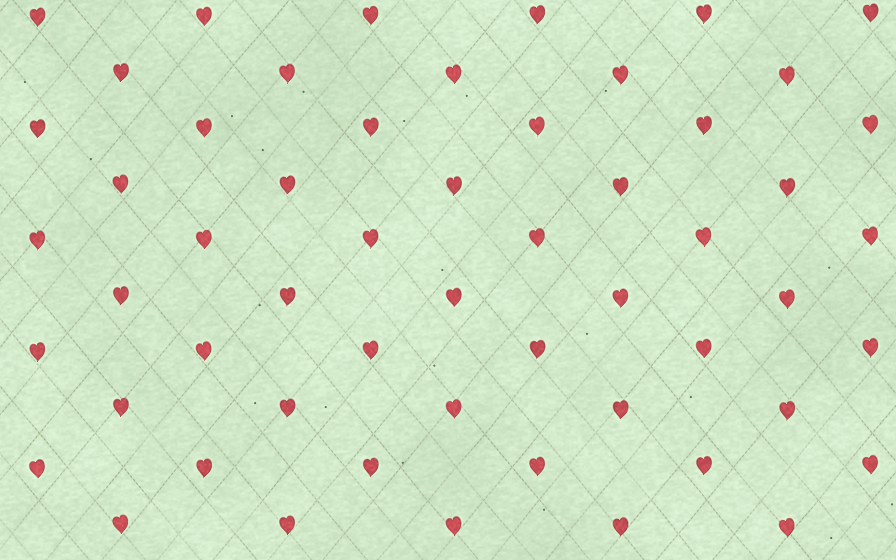
Give the GLSL for this pattern, as a Shadertoy shader.

```glsl
const vec3 PAPER_LIGHT = vec3(0.85, 0.94, 0.82);
const vec3 PAPER_SHADE = vec3(0.75, 0.85, 0.715);
const vec3 THREAD = vec3(0.62, 0.67, 0.53);
const vec3 HEART_RED = vec3(0.75, 0.29, 0.32);
const vec2 HEART_PITCH = vec2(0.2975, 0.1992);
const float HEART_SIZE = 0.0138;

float hash(vec2 p) {
    vec3 q = fract(p.xyx * vec3(0.1031, 0.1030, 0.0973));
    q += dot(q, q.yzx + 33.33);
    return fract((q.x + q.y) * q.z);
}

float noise(vec2 p) {
    vec2 cell = floor(p), f = fract(p);
    f = f * f * (3.0 - 2.0 * f);
    float low = mix(hash(cell), hash(cell + vec2(1, 0)), f.x);
    float high = mix(hash(cell + vec2(0, 1)), hash(cell + vec2(1, 1)), f.x);
    return mix(low, high, f.y);
}

float fbm(vec2 p) {
    float sum = 0.0, gain = 0.5;
    for (int i = 0; i < 4; i++) {
        sum += gain * noise(p);
        p = p * 2.03 + 17.1;
        gain *= 0.5;
    }
    return sum;
}

vec2 rotate(vec2 p, float angle) {
    float c = cos(angle), s = sin(angle);
    return vec2(c * p.x + s * p.y, c * p.y - s * p.x);
}

// Approximate distance to a unit heart whose tail hooks left
float heartDistance(vec2 p) {
    float tail = min(p.y, 0.0);
    p.x += 0.4 * tail * tail;
    return length(vec2(p.x, 0.95 * p.y - 0.66 * sqrt(abs(p.x)))) - 1.0;
}

// Fibrous paper with broad stains
vec3 paper(vec2 p) {
    float stain = fbm(p * 5.0 + 3.0) - 0.47;
    float weave = noise(rotate(p, 0.12) * vec2(115.0, 210.0)) - 0.5;
    float grain = noise(p * vec2(270.0, 310.0) + 40.0) - 0.5;
    float shade = 0.33 + 0.9 * stain + 0.55 * weave + 0.35 * grain;
    return mix(PAPER_LIGHT, PAPER_SHADE, clamp(shade, -0.35, 1.3));
}

// Coverage of one family of dashed seams; across is in diamond units
float stitches(float across, float along, float unit, float width, float pixel) {
    float dist = abs(fract(across) - 0.5) * unit;
    float line = 1.0 - smoothstep(width - pixel * 0.6, width + pixel * 0.6, dist);
    float dash = smoothstep(-0.5, 0.5, sin(along * 60.0));
    return line * mix(0.35, 1.0, dash);
}

vec3 quilt(vec3 color, vec2 p, float pixel) {
    vec2 diamond = vec2(0.0992, 0.1195);
    p += 0.0035 * (vec2(noise(p * 9.0), noise(p * 9.0 + 50.0)) - 0.5);
    vec2 q = (p - vec2(0.815, 0.465)) / diamond;
    float a = q.x + q.y, b = q.x - q.y;
    float unit = 1.0 / length(1.0 / diamond);
    float seam = max(stitches(a, b, unit, 0.0011, pixel),
                     stitches(b, a, unit, 0.0011, pixel));
    float ridge = min(abs(fract(a) - 0.5), abs(fract(b) - 0.5)) * unit;
    color -= 0.018 * exp(-ridge * 260.0);
    float wear = 0.3 + 0.65 * noise(p * 14.0 + 8.0);
    return mix(color, THREAD, seam * wear);
}

// One staggered set of hearts; depth is measured down from the top edge
vec3 hearts(vec3 color, vec2 p, vec2 first, float tilt, float pixel) {
    float depth = 1.0 - p.y;
    depth -= 0.0098 * step(0.782, depth);
    vec2 grid = vec2(p.x, depth + tilt * p.x) - first;
    vec2 id = round(grid / HEART_PITCH);
    vec2 local = grid - id * HEART_PITCH;
    float seed = hash(id + first * 91.0);
    vec2 q = rotate(vec2(local.x, -local.y) / HEART_SIZE, 0.12 + 0.18 * seed);
    float dist = heartDistance(q);
    float blur = 0.75 * pixel / HEART_SIZE;

    // Pressed rim, mottled ink and darker border
    color += 0.035 * exp(-6.0 * abs(dist - 0.15));
    float ink = noise(p * 260.0 + seed * 20.0);
    vec3 red = HEART_RED * (0.93 + 0.16 * ink + 0.07 * seed);
    red = mix(red, vec3(0.80, 0.43, 0.41), 0.3 * smoothstep(0.6, 1.0, ink));
    red *= mix(1.0, 0.84, smoothstep(-0.3, 0.0, dist));
    return mix(color, red, 1.0 - smoothstep(-blur, blur, dist));
}

// Rare dark flecks, one candidate per cell
float flecks(vec2 p, float pixel) {
    vec2 cell = floor(p * 16.0);
    vec2 center = 0.2 + 0.6 * vec2(hash(cell + 5.0), hash(cell + 71.0));
    float dist = length(fract(p * 16.0) - center) / 16.0;
    float present = step(0.965, hash(cell + 133.0));
    return present * (1.0 - smoothstep(0.001, 0.0015 + pixel * 0.7, dist));
}

void mainImage(out vec4 fragColor, in vec2 fragCoord) {
    float pixel = 1.0 / iResolution.y;
    vec2 p = fragCoord * pixel;
    vec3 color = paper(p);
    color = quilt(color, p, pixel);
    color = mix(color, vec3(0.25, 0.28, 0.22), 0.75 * flecks(p, pixel));
    color = hearts(color, p, vec2(0.0688, 0.0345), 0.005, pixel);
    color = hearts(color, p, vec2(0.2175, 0.1320), -0.005, pixel);
    fragColor = vec4(clamp(color, 0.0, 1.0), 1.0);
}
```
